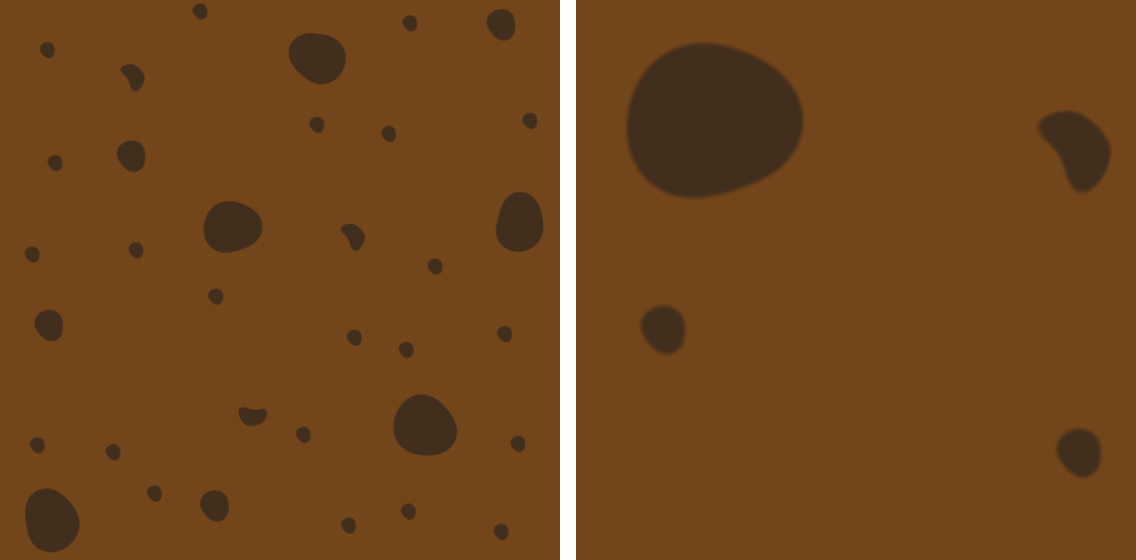
Left: the whole. Right: its middle third, enlarged.
Give the GLSL for this texture, as a three.js fragment shader.

```glsl
// Flat brown ground with scattered dark chips: small specks, ovals, bent beans
// and a few large blobs. Each cell of a whole-number grid holds at most one chip,
// jittered only as far as its own cell allows, so the tile wraps without a seam.

#define CELLS 6.0
#define SPECK_RADIUS 0.0136
#define OVAL_RADIUS 0.0265
#define BLOB_RADIUS 0.052
#define BLOB_VARIATION 0.005
#define BEAN_RADIUS 0.0145
#define BEAN_HALF_LENGTH 0.011
#define EDGE_SOFTNESS 0.0022
#define SEED 3.0
#define GROUND_COLOR vec3(0.45, 0.27, 0.10)
#define CHIP_COLOR vec3(0.26, 0.18, 0.11)

varying vec2 vUv;

// Sine-free hash: two random values per cell and salt
vec2 hash2(vec2 cell, float salt) {
  vec3 p = fract(vec3(cell.xyx + salt * 1.7 + SEED) * vec3(0.1031, 0.1030, 0.0973));
  p += dot(p, p.yzx + 33.33);
  return fract((p.xx + p.yz) * p.zy);
}

vec2 rotate(vec2 p, float angle) {
  float c = cos(angle);
  float s = sin(angle);
  return vec2(c * p.x + s * p.y, c * p.y - s * p.x);
}

// Rounded pebble: a circle with a stretch and a three-sided bulge
float pebbleDistance(vec2 p, float radius, float stretch, float bulge, float phase) {
  float angle = atan(p.y, p.x + 1e-6);
  float outline = 1.0 + stretch * cos(2.0 * angle) + bulge * cos(3.0 * angle + phase);
  return length(p) - radius * outline;
}

// Bean: a bent capsule with one thinner end
float beanDistance(vec2 p) {
  p.y += 14.0 * p.x * p.x;
  float alongX = clamp(p.x, -BEAN_HALF_LENGTH, BEAN_HALF_LENGTH);
  return length(vec2(p.x - alongX, p.y)) - BEAN_RADIUS - 0.12 * alongX;
}

// Keep a chip of the given reach inside its cell
vec2 jitter(vec2 random, float reach) {
  return (random - 0.5) * 2.0 * (0.48 / CELLS - reach);
}

float chipDistance(vec2 uv) {
  vec2 cell = mod(floor(uv * CELLS), CELLS);
  vec2 local = (fract(uv * CELLS) - 0.5) / CELLS;
  vec2 place = hash2(cell, 1.0);
  vec2 form = hash2(cell, 2.0);
  vec2 turn = hash2(cell, 3.0);

  // A stride over the grid spreads the chip kinds apart
  float rank = mod((cell.x + CELLS * cell.y) * 11.0, CELLS * CELLS);

  // Bare cells
  if (rank > 33.5) return 1.0;

  // Large blobs, each with its own outline and direction
  if (rank < 4.5) {
    float radius = BLOB_RADIUS + BLOB_VARIATION * (2.0 * turn.y - 1.0);
    vec2 p = rotate(local - jitter(place, radius * 1.24), turn.x * 3.1416);
    return pebbleDistance(p, radius, mix(0.03, 0.18, form.x), 0.045, form.y * 6.2832);
  }

  // Beans, either slanting or lying flat
  if (rank > 14.5 && rank < 17.5) {
    vec2 p = local - jitter(place, BEAN_RADIUS + BEAN_HALF_LENGTH);
    return beanDistance(rotate(p, form.x < 0.67 ? -0.95 : 3.1416));
  }

  // Ovals and specks share one slanted egg shape
  float radius = rank > 21.5 && rank < 25.5 ? OVAL_RADIUS : SPECK_RADIUS;
  vec2 p = rotate(local - jitter(place, radius * 1.2), -1.15);
  return pebbleDistance(p, radius, 0.07, 0.045, 0.3);
}

void main() {
  float chip = 1.0 - smoothstep(-EDGE_SOFTNESS, EDGE_SOFTNESS, chipDistance(vUv));
  gl_FragColor = vec4(mix(GROUND_COLOR, CHIP_COLOR, chip), 1.0);
}
```
